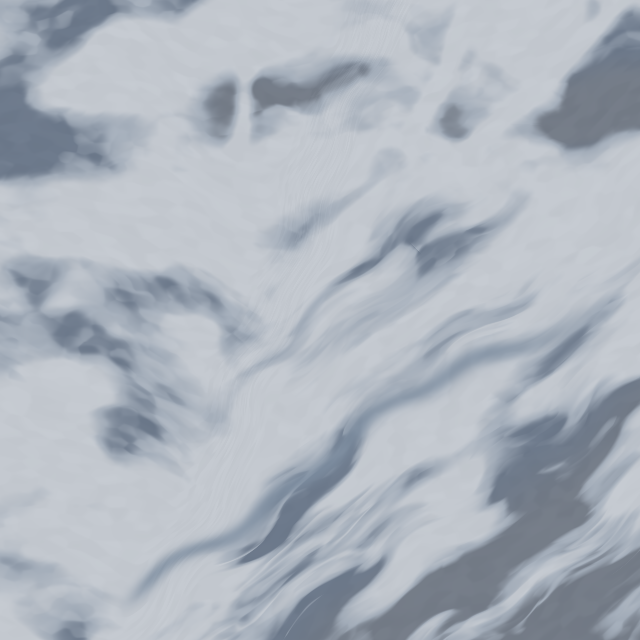
A Shadertoy shader for this texture:

```glsl
const vec3 SNOW = vec3(0.765, 0.785, 0.812);
const vec3 HAZE = vec3(0.635, 0.675, 0.725);
const vec3 BLUE_ROCK = vec3(0.425, 0.475, 0.545);
const vec3 GREY_ROCK = vec3(0.455, 0.485, 0.530);
const vec3 CREASE_BLUE = vec3(0.48, 0.545, 0.62);

vec3 hash3(vec2 p) {
    vec3 q = vec3(dot(p, vec2(127.1, 311.7)),
                  dot(p, vec2(269.5, 183.3)),
                  dot(p, vec2(419.2, 371.9)));
    return fract(sin(q) * 43758.55);
}

// Smooth cellular noise: each cell spreads its value from a jittered centre
float cellNoise(vec2 p) {
    vec2 cell = floor(p), f = p - cell;
    float total = 0.0, weight = 0.0;
    for (int y = -1; y <= 1; y++)
    for (int x = -1; x <= 1; x++) {
        vec2 offset = vec2(x, y);
        vec3 h = hash3(cell + offset);
        vec2 d = offset + h.xy - f;
        float w = exp(-8.0 * dot(d, d));
        total += w * h.z;
        weight += w;
    }
    return total / max(weight, 1e-6);
}

vec2 turn(vec2 p, float angle) {
    float c = cos(angle), s = sin(angle);
    return vec2(c * p.x + s * p.y, c * p.y - s * p.x);
}

// Layered noise stretched along one direction
float streaks(vec2 p, float angle, vec2 scale, float seed) {
    vec2 q = turn(p, angle) * scale + seed;
    float sum = 0.0, amp = 0.54;
    for (int i = 0; i < 4; i++) {
        sum += amp * cellNoise(q);
        q = q * 2.03 + 7.3;
        amp *= 0.46;
    }
    return sum * 0.9;
}

vec2 sineWarp(vec2 p) {
    vec2 w = sin(p.yx * vec2(17.0, 14.0) + vec2(0.7, 2.1));
    w += 0.5 * sin(p.yx * vec2(39.0, 33.0) + p.xy * 12.0);
    return p + 0.011 * w;
}

float bell(float x, float width) {
    return exp(-x * x / (width * width));
}

float creaseHeight(float x) {
    float d = x - 0.21;
    return 0.06 + 0.85 * d - 0.3 * d * d;
}

// Bright gullies that cut the upper cliffs, leaning more to the right
float gullies(vec2 p) {
    float sum = 0.0;
    for (int i = 0; i < 3; i++) {
        float k = float(i);
        float slope = 0.1 + 0.2 * k * k;
        float foot = 0.385 + 0.29 * sqrt(k);
        float d = (p.x - foot - slope * (p.y - 0.82)) / sqrt(1.0 + slope * slope);
        sum += bell(d, 0.014);
    }
    return min(sum, 1.0) * smoothstep(0.70, 0.78, p.y);
}

void mainImage(out vec4 fragColor, in vec2 fragCoord) {
    vec2 uv = fragCoord / iResolution.xy;
    vec2 p = sineWarp(uv);

    // Regions of the slope
    float left = 1.0 - smoothstep(-0.06, 0.06, p.x - 0.24 - 0.35 * p.y);
    float top = smoothstep(0.64, 0.76, p.y);
    float right = (1.0 - left) * (1.0 - top);
    float cliff = smoothstep(0.765, 0.80, p.y) * (1.0 - smoothstep(0.86, 0.93, p.y))
                * smoothstep(0.27, 0.36, p.x);
    float corner = smoothstep(0.23, 0.35, dot(p, vec2(0.6, -0.8)));
    float above = p.y - creaseHeight(p.x);
    float valley = bell(above - 0.13, 0.09) * (1.0 - smoothstep(0.48, 0.62, p.x));
    float field = bell(p.y - 0.70, 0.065) * smoothstep(0.18, 0.32, p.x);

    // Relief follows the fall line of each region
    float leftRelief = streaks(p, -0.42, vec2(5.0, 9.5), 3.0);
    float rightRelief = streaks(p, 0.65, vec2(3.6, 15.0), 11.0);
    float topRelief = streaks(p, 0.12, vec2(5.5, 8.5), 23.0);
    float relief = mix(mix(rightRelief, leftRelief, left), topRelief, top);
    float depth = 0.45 + 1.35 * (relief - 0.5);
    depth += 0.07 * left * (1.0 - top) + 0.24 * cliff + 0.25 * corner;
    depth -= 0.22 * valley + 0.15 * field;

    // Thin snow ridges and gullies
    float ridge = bell(streaks(p, 0.68, vec2(1.7, 10.0), 41.0) - 0.5, 0.022);
    depth -= 0.13 * ridge * right + 0.36 * gullies(p);

    // Snow, shaded snow and bare rock
    vec3 rock = mix(BLUE_ROCK, GREY_ROCK, max(corner, cliff));
    vec3 color = mix(SNOW, HAZE, smoothstep(0.30, 0.56, depth));
    color = mix(color, rock, smoothstep(0.51, 0.67, depth));

    // Long blue crease along the valley side
    float crease = bell(above, 0.014 + 0.008 * relief)
                 * smoothstep(0.18, 0.25, p.x) * (1.0 - smoothstep(0.78, 0.97, p.x));
    color = mix(color, CREASE_BLUE, 0.75 * crease);

    // Faint surface grain
    float grain = cellNoise(turn(p, mix(0.6, -0.3, left)) * vec2(35.0, 75.0));
    color += 0.022 * (grain - 0.5);
    fragColor = vec4(color, 1.0);
}
```
